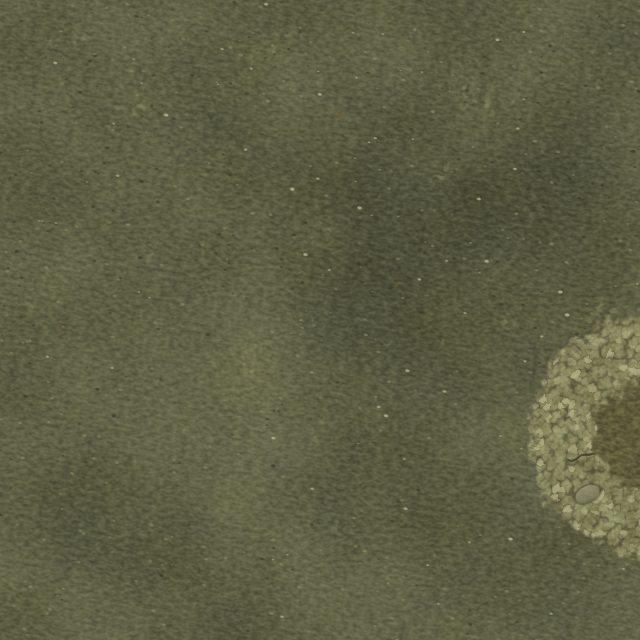
Give the GLSL for this texture, as a WebGL 2 fragment shader.

```glsl
#version 300 es
precision highp float;

uniform vec2 u_resolution;
out vec4 fragColor;

// Colours
const vec3 OLIVE = vec3(0.362, 0.365, 0.263);
const vec3 PALE = vec3(0.55, 0.55, 0.39);
const vec3 CHALK = vec3(0.74, 0.72, 0.56);
const vec3 DARK = vec3(0.20, 0.20, 0.14);
const vec3 SOIL = vec3(0.38, 0.36, 0.22);
const vec3 RUST = vec3(0.50, 0.36, 0.17);

// Ground
const float TILT = -0.16;
const float MOTTLE = 0.36;
const float STREAK = 0.21;
const float GRIT = 0.17;
const vec2 SHADE_CENTRE = vec2(0.72, 0.68);
const float SHADE_SIZE = 0.27;
const float SHADE_DEPTH = 0.13;

// Crust ring
const vec2 RING_CENTRE = vec2(1.02, 0.32);
const float RING_RADIUS = 0.14;
const float RING_HALF_WIDTH = 0.052;
const float CRUST_SCALE = 95.0;
const vec2 PEBBLE = vec2(0.918, 0.228);

vec2 hash2(vec2 p) {
  vec3 q = fract(p.xyx * vec3(0.1031, 0.1030, 0.0973));
  q += dot(q, q.yzx + 33.33);
  return fract((q.xx + q.yz) * q.zy);
}

float cornerSlope(vec2 cell, vec2 offset) {
  float angle = 6.2832 * hash2(cell).x;
  return dot(vec2(cos(angle), sin(angle)), offset);
}

float gradientNoise(vec2 p) {
  vec2 i = floor(p), f = p - i;
  vec2 w = f * f * f * (f * (f * 6.0 - 15.0) + 10.0);
  vec2 e = vec2(1.0, 0.0);
  return mix(mix(cornerSlope(i, f), cornerSlope(i + e, f - e), w.x),
             mix(cornerSlope(i + e.yx, f - e.yx), cornerSlope(i + 1.0, f - 1.0), w.x), w.y);
}

float fbm(vec2 p) {
  float sum = 0.0, amplitude = 0.5;
  for (int k = 0; k < 5; k++) {
    sum += amplitude * gradientNoise(p);
    p = mat2(0.8, 0.6, -0.6, 0.8) * p * 2.0 + 7.3;
    amplitude *= 0.55;
  }
  return sum;
}

// Scattered oval specks; density is the share of cells that hold one
float specks(vec2 p, float scale, float density, float radius) {
  vec2 q = p * scale, home = floor(q);
  float soft = 0.8 * scale / u_resolution.y, mask = 0.0;
  for (int k = 0; k < 9; k++) {
    vec2 cell = home + vec2(k % 3, k / 3) - 1.0;
    vec2 pick = hash2(cell + 41.0);
    float size = radius * scale * mix(0.5, 1.25, pick.y * pick.y);
    float d = length((q - cell - hash2(cell)) * vec2(0.8, 1.2));
    float spot = 1.0 - smoothstep(size - soft, size + soft, d);
    mask = max(mask, spot * step(pick.x, density) * mix(0.5, 1.0, pick.y));
  }
  return mask;
}

// Crumb cells: x = random brightness, y = distance to the crumb centre
vec2 crumbs(vec2 p) {
  vec2 home = floor(p), best = vec2(0.0, 9.0);
  for (int k = 0; k < 9; k++) {
    vec2 cell = home + vec2(k % 3, k / 3) - 1.0;
    float d = length(p - cell - hash2(cell));
    if (d < best.y) best = vec2(hash2(cell + 17.0).y, d);
  }
  return best;
}

void main() {
  vec2 p = gl_FragCoord.xy / u_resolution.y;
  vec2 s = mat2(cos(TILT), -sin(TILT), sin(TILT), cos(TILT)) * p;

  // Mottled ground with fine slanted grain
  float shade = exp(-dot(p - SHADE_CENTRE, p - SHADE_CENTRE) / (SHADE_SIZE * SHADE_SIZE));
  float broad = fbm(p * 4.0 + 3.0);
  float grain = STREAK * gradientNoise(s * vec2(75.0, 150.0))
              + GRIT * gradientNoise(s * vec2(150.0, 240.0) + 9.0);
  vec3 color = OLIVE * (1.03 + MOTTLE * broad + grain - SHADE_DEPTH * shade);
  color += vec3(0.012, 0.0, -0.025) * fbm(p * 9.0 + 20.0);

  // Small worn patches, then dark pits and light specks
  float patches = smoothstep(0.33, 0.60, gradientNoise(p * 9.0 + 5.0) + 0.4 * fbm(p * 40.0));
  float flakes = smoothstep(0.0, 0.35, gradientNoise(s * vec2(85.0, 110.0) + 30.0));
  color = mix(color, PALE, 0.55 * patches * flakes);
  float upper = smoothstep(0.25, 0.75, p.y);
  color = mix(color, DARK, 0.6 * specks(s, 65.0, 0.05 + 0.13 * upper * (1.0 - shade), 0.0023));
  color = mix(color, PALE, 0.6 * specks(s + 2.0, 60.0, 0.15, 0.0022));
  color = mix(color, CHALK, 0.8 * specks(s + 5.0, 42.0, 0.03 + 0.12 * shade, 0.0024));
  color = mix(color, RUST, 0.6 * specks(p + 8.0, 16.0, 0.02, 0.006));

  // Ragged crust around a patch of soil
  vec2 r = p - RING_CENTRE;
  float ragged = 0.035 * fbm(p * 22.0) + 0.012 * gradientNoise(p * 90.0);
  float radial = length(r) + ragged;
  float band = abs(radial - RING_RADIUS) - RING_HALF_WIDTH;
  color = mix(color, SOIL * (1.0 + 1.5 * grain), 0.7 * (1.0 - smoothstep(0.08, 0.13, radial)));
  vec2 crumb = crumbs(p * CRUST_SCALE + 0.5 * gradientNoise(p * 130.0));
  float relief = fbm(p * 35.0 + 12.0) + 0.35 * gradientNoise(p * 170.0);
  vec3 crust = mix(SOIL, PALE, clamp(0.72 + 1.2 * relief, 0.0, 1.2));
  crust = mix(crust, CHALK, 0.6 * smoothstep(0.65, 1.0, crumb.x));
  crust *= 1.08 - 0.35 * smoothstep(0.35, 0.9, crumb.y);
  color = mix(color, crust, 0.92 * (1.0 - smoothstep(-0.008, 0.006, band)));

  // Crack and smooth pebble set in the crust
  vec2 c = p - vec2(0.908, 0.287);
  float crack = abs(c.y - 0.006 * sin(c.x * 110.0) - 0.01 * gradientNoise(p * 60.0));
  crack = (1.0 - smoothstep(0.001, 0.004, crack)) * (1.0 - smoothstep(0.018, 0.026, abs(c.x)));
  color = mix(color, DARK, 0.75 * crack);
  vec2 b = mat2(0.9, -0.44, 0.44, 0.9) * (p - PEBBLE);
  float oval = length(b * vec2(1.0, 1.6));
  color = mix(color, DARK, 0.5 * (1.0 - smoothstep(0.02, 0.027, oval)));
  vec3 stone = mix(OLIVE, CHALK, 0.4 + 14.0 * b.y + 0.5 * grain);
  color = mix(color, stone, 1.0 - smoothstep(0.018, 0.022, oval));

  fragColor = vec4(clamp(color, 0.0, 1.0), 1.0);
}
```
